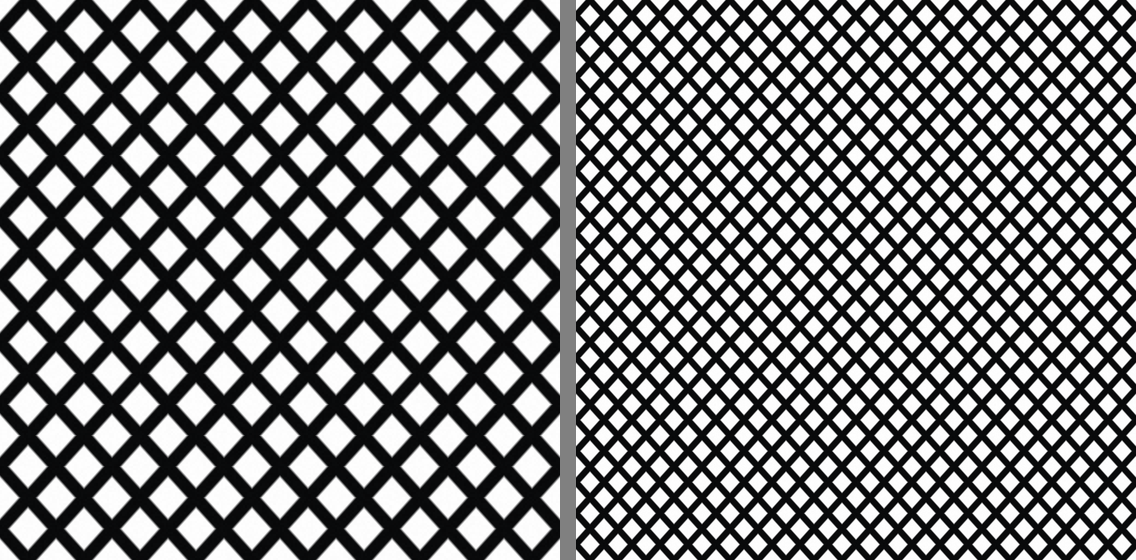
Left: one tile. Right: repeated 2 by 2.
Write a Shadertoy shader that draws this pattern.

```glsl
// Black diagonal lattice over white diamonds, 10 repeats across and 9 down.

float hash(vec2 p) {
    return fract(sin(dot(p, vec2(127.1, 311.7))) * 43758.5453);
}

// Signed distance to the lattice bars in canvas units, negative on a bar
float latticeDistance(vec2 uv) {
    vec2 repeats = vec2(10.0, 9.0);
    vec2 p = uv * repeats;
    vec2 diagonals = vec2(p.x + p.y, p.x - p.y);
    vec2 toBar = abs(fract(diagonals) - 0.5);
    return (min(toBar.x, toBar.y) - 0.154) / length(repeats);
}

void mainImage(out vec4 fragColor, in vec2 fragCoord) {
    vec2 uv = fragCoord / iResolution.xy;

    // Slightly soft edge, never narrower than a pixel
    float softness = max(0.0028, 0.7 / iResolution.y);
    float paper = smoothstep(-softness, softness, latticeDistance(uv));
    vec3 color = mix(vec3(0.035, 0.038, 0.042), vec3(0.992), paper);

    // Faint grain on a grid that wraps with the canvas
    color += 0.012 * (hash(floor(fract(uv) * 256.0)) - 0.5);

    fragColor = vec4(clamp(color, 0.0, 1.0), 1.0);
}
```
